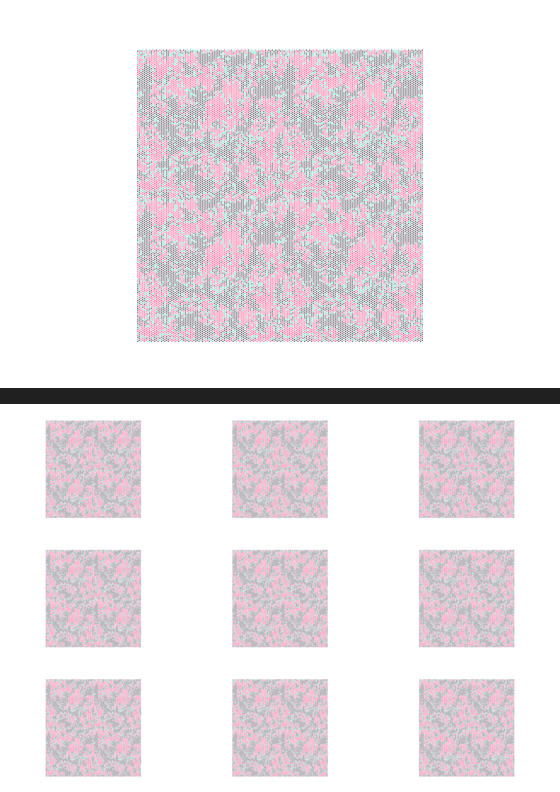
Top, the tile; bottom, the same tile 3 across and 3 down.
A Shadertoy shader for this pattern:

```glsl
// Draws a centred panel of fine column-staggered pink, mint and dark dots on white, in two by two wrapping repeats.

const vec2 PANEL = vec2(0.738, 0.753);  // panel size, in canvas heights
const float PANEL_BOTTOM = 0.119;       // in canvas heights
const vec2 REPEATS = vec2(2.0, 2.0);    // repeats across and down
const vec2 REPEAT_DOTS = vec2(84.0, 75.0);  // dots in one repeat, columns even
const float SOFTNESS = 1.3;             // filter width, in pixels
const float TAU = 6.2831853;

// Dot colours; alpha is the share of a lattice cell that the dot covers
const vec4 PINK = vec4(0.98, 0.34, 0.56, 0.41);
const vec4 MINT = vec4(0.37, 0.82, 0.74, 0.37);
const vec4 INK = vec4(0.07, 0.04, 0.11, 0.28);

// Integer hash, 0 to 1
float hash(vec2 cell, uint seed) {
    uvec2 c = uvec2(cell);
    uint h = c.x * 1597334677u ^ c.y * 3812015801u ^ seed * 2654435769u;
    h = (h ^ (h >> 16)) * 2246822519u;
    h = (h ^ (h >> 13)) * 3266489917u;
    return float((h ^ (h >> 16)) >> 8) / 16777216.0;
}

// Value noise over one repeat, with a whole number of nodes so it wraps
float wrapNoise(vec2 uv, vec2 nodes, uint seed) {
    vec2 p = uv * nodes;
    vec2 i = floor(p), f = fract(p);
    vec2 a = mod(i, nodes), b = mod(i + 1.0, nodes);
    f = f * f * (3.0 - 2.0 * f);
    return mix(mix(hash(a, seed), hash(vec2(b.x, a.y), seed), f.x),
               mix(hash(vec2(a.x, b.y), seed), hash(b, seed), f.x), f.y);
}

// Small blocky patches, per-dot speckle and a diagonal streak
float patchField(vec2 id, vec2 dots) {
    vec2 local = mod(id, dots);
    vec2 uv = (local + 0.5) / dots;
    float field = 0.42 * wrapNoise(uv, vec2(16.0, 14.0), 1u)
                + 0.32 * wrapNoise(uv, vec2(34.0, 26.0), 2u)
                + 0.26 * hash(local, 3u);
    return field - 0.06 * cos(TAU * (uv.x + uv.y - 0.18));
}

vec4 dotStyle(float field) {
    return field < 0.44 ? PINK : field < 0.515 ? MINT : INK;
}

// Share of a square filter covered by a square dot
float dotCoverage(vec2 offset, float side, float width) {
    vec2 low = max(offset - 0.5 * width, vec2(-0.5 * side));
    vec2 high = min(offset + 0.5 * width, vec2(0.5 * side));
    vec2 overlap = max(high - low, 0.0) / width;
    return overlap.x * overlap.y;
}

// Sum of the dots near a point, odd columns shifted half a step
vec3 dotPanel(vec2 p, vec2 size, vec2 repeats, vec2 dots, float width) {
    vec2 count = repeats * dots;
    vec2 pitch = size / count;
    vec2 home = floor(p / pitch);
    vec3 color = vec3(1.0);
    for (int y = -1; y <= 1; y++) {
        for (int x = -1; x <= 1; x++) {
            vec2 id = home + vec2(x, y);
            bool inside = all(greaterThanEqual(id, vec2(0.0))) && all(lessThan(id, count));
            if (inside) {
                float shift = 0.5 * mod(id.x, 2.0) - 0.25;
                vec2 center = (id + 0.5 + vec2(0.0, shift)) * pitch;
                vec4 style = dotStyle(patchField(id, dots));
                float side = sqrt(style.a * pitch.x * pitch.y);
                color -= (1.0 - style.rgb) * dotCoverage(p - center, side, width);
            }
        }
    }
    return color;
}

void mainImage(out vec4 fragColor, in vec2 fragCoord) {
    vec2 uv = fragCoord / iResolution.y;
    float aspect = iResolution.x / iResolution.y;
    vec2 corner = vec2(0.5 * (aspect - PANEL.x), PANEL_BOTTOM);
    float width = SOFTNESS / iResolution.y;
    vec3 color = dotPanel(uv - corner, PANEL, REPEATS, REPEAT_DOTS, width);
    fragColor = vec4(clamp(color, 0.0, 1.0), 1.0);
}
```
